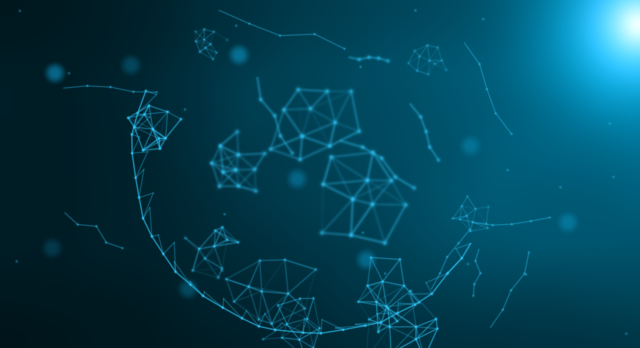
Write a WebGL 2 fragment shader that draws this background.

```glsl
#version 300 es
precision highp float;
uniform vec2 u_resolution;
out vec4 outColor;

// Lengths are fractions of the canvas height
const vec2 LIGHT = vec2(1.835, 0.93);
const vec3 TEAL = vec3(0.0, 1.0, 1.305);
const vec3 LINE_COLOR = vec3(0.18, 0.78, 0.98);
const vec3 BOKEH_COLOR = vec3(0.04, 0.58, 0.77);
const float HAZE_DARK = 0.115;
const float HAZE_BRIGHT = 0.335;
const vec2 RING_CENTER = vec2(0.904, 0.562);
const float RING_RADIUS = 0.522;
const float RING_START = -3.51;
const float RING_END = -0.54;
const int RING_NODES = 26;
const int MESH_NODES = 11;
const int STRAND_LINKS = 4;
const float BOKEH_RADIUS = 0.038;

// Mesh clusters: center, radius, brightness
const vec4 MESHES[12] = vec4[12](
  vec4(0.438, 0.646, 0.085, 1.00), vec4(0.90, 0.64, 0.14, 0.42),
  vec4(1.05, 0.425, 0.15, 0.46), vec4(0.685, 0.525, 0.10, 0.38),
  vec4(1.23, 0.83, 0.055, 0.22), vec4(0.61, 0.28, 0.09, 0.42),
  vec4(0.78, 0.16, 0.13, 0.42), vec4(1.10, 0.155, 0.11, 0.60),
  vec4(1.16, 0.055, 0.12, 0.80), vec4(1.355, 0.375, 0.06, 0.28),
  vec4(0.86, 0.06, 0.10, 0.50), vec4(0.60, 0.88, 0.05, 0.28));

// Loose strands: start, end
const vec4 STRANDS[12] = vec4[12](
  vec4(0.184, 0.747, 0.45, 0.735), vec4(1.335, 0.876, 1.47, 0.615),
  vec4(0.63, 0.97, 0.99, 0.86), vec4(0.187, 0.388, 0.352, 0.287),
  vec4(1.18, 0.70, 1.26, 0.54), vec4(1.36, 0.36, 1.58, 0.375),
  vec4(1.376, 0.283, 1.36, 0.15), vec4(1.41, 0.06, 1.52, 0.275),
  vec4(0.74, 0.775, 0.84, 0.56), vec4(0.98, 0.595, 1.19, 0.46),
  vec4(1.005, 0.835, 1.115, 0.825), vec4(1.24, 0.17, 1.35, 0.34));

// Soft discs: center, strength
const vec3 BOKEH[9] = vec3[9](
  vec3(0.158, 0.79, 0.60), vec3(0.376, 0.813, 0.30), vec3(0.687, 0.842, 0.60),
  vec3(0.854, 0.486, 0.45), vec3(0.541, 0.17, 0.34), vec3(1.053, 0.254, 0.50),
  vec3(1.352, 0.581, 0.42), vec3(1.632, 0.361, 0.48), vec3(0.15, 0.287, 0.24));

vec2 hash2(vec2 p) {
  return fract(sin(vec2(dot(p, vec2(127.1, 311.7)), dot(p, vec2(269.5, 183.3)))) * 4375.85);
}

float noise(vec2 p) {
  vec2 i = floor(p), f = fract(p);
  f = f * f * (3.0 - 2.0 * f);
  vec2 e = vec2(0.0, 1.0);
  return mix(mix(hash2(i).x, hash2(i + e.yx).x, f.x),
             mix(hash2(i + e).x, hash2(i + e.yy).x, f.x), f.y);
}

float spot(vec2 p, vec2 center, float width) {
  vec2 d = (p - center) / width;
  return exp(-dot(d, d));
}

float link(vec2 p, vec2 a, vec2 b, float width) {
  vec2 ab = b - a;
  return spot(p, a + ab * clamp(dot(p - a, ab) / dot(ab, ab), 0.0, 1.0), width);
}

// Lines toward the ring are sharp, those near its center are out of focus
float lineWidth(vec2 p) {
  float focus = smoothstep(0.2, 0.5, distance(p, RING_CENTER));
  return max(mix(0.0045, 0.0022, focus), 0.6 / u_resolution.y);
}

vec2 meshNode(vec4 mesh, int k, float seed) {
  float angle = 2.4 * float(k) + seed * 1.7;
  vec2 jitter = hash2(vec2(float(k), seed)) - 0.5;
  return mesh.xy + mesh.z * (sqrt((float(k) + 0.5) / float(MESH_NODES)) * vec2(cos(angle), sin(angle)) + 0.4 * jitter);
}

float meshLines(vec2 p, vec4 mesh, float seed) {
  if (distance(p, mesh.xy) > mesh.z * 1.3 + 0.02) return 0.0;
  float width = lineWidth(mesh.xy), sum = 0.0;
  for (int i = 0; i < MESH_NODES; i++) {
    vec2 a = meshNode(mesh, i, seed);
    sum += 0.8 * spot(p, a, width * 1.8);
    for (int j = i + 1; j < MESH_NODES; j++) {
      vec2 b = meshNode(mesh, j, seed);
      float fade = 1.0 - smoothstep(0.75, 1.0, distance(a, b) / mesh.z);
      if (fade > 0.0) sum += fade * mix(0.25, 1.0, hash2(vec2(i, j) + seed).x) * link(p, a, b, width);
    }
  }
  return sum * mesh.w;
}

vec2 strandNode(vec4 s, int k, float seed) {
  float t = float(k) / float(STRAND_LINKS);
  vec2 side = vec2(s.y - s.w, s.z - s.x);
  return mix(s.xy, s.zw, t) + side * (hash2(vec2(float(k), seed + 40.0)).x - 0.5) * 0.8 * t * (1.0 - t);
}

vec2 ringNode(int k, float depth) {
  vec2 h = hash2(vec2(float(k), 7.0 + depth));
  float angle = mix(RING_START, RING_END, (float(k) + 0.5 * h.x) / float(RING_NODES));
  float radius = RING_RADIUS + 0.012 * (h.y - 0.5) - depth * h.y;
  return RING_CENTER + radius * vec2(cos(angle), sin(angle));
}

float ringLines(vec2 p) {
  if (abs(distance(p, RING_CENTER) - RING_RADIUS) > 0.08) return 0.0;
  float width = lineWidth(RING_CENTER + RING_RADIUS), sum = 0.0;
  for (int k = 0; k < RING_NODES; k++) {
    vec2 a = ringNode(k, 0.0), b = ringNode(k + 1, 0.0), inner = ringNode(k, 0.05);
    sum += link(p, a, b, width) + 0.9 * spot(p, a, width * 1.7);
    sum += 0.35 * (link(p, a, inner, width) + link(p, inner, b, width));
  }
  return sum * 0.9;
}

void main() {
  vec2 p = gl_FragCoord.xy / u_resolution.y;

  // Teal haze, darker at the top and bottom, and corner light
  float d = distance(p, LIGHT);
  float haze = mix(HAZE_DARK, HAZE_BRIGHT, 1.0 - smoothstep(0.45, 1.8, d));
  haze *= 0.88 + 0.16 * noise(p * 3.0) + 0.08 * noise(p * 7.0);
  haze *= mix(0.78, 1.0, smoothstep(0.0, 0.35, p.y));
  haze *= mix(1.0, 0.85, smoothstep(0.75, 1.0, p.y));
  vec3 color = TEAL * (haze + 0.72 * exp(-pow(d / 0.235, 1.4)));
  color.r += 0.95 * exp(-pow(d / 0.10, 1.5));

  // Out-of-focus discs
  for (int i = 0; i < BOKEH.length(); i++) {
    float disc = 1.0 - smoothstep(0.2, 1.0, distance(p, BOKEH[i].xy) / BOKEH_RADIUS);
    color = mix(color, BOKEH_COLOR, disc * BOKEH[i].z);
  }

  // Connected nodes
  float net = ringLines(p);
  for (int i = 0; i < MESHES.length(); i++) net += meshLines(p, MESHES[i], float(i));
  for (int i = 0; i < STRANDS.length(); i++) {
    float width = lineWidth(STRANDS[i].xy);
    for (int k = 0; k < STRAND_LINKS; k++) {
      vec2 a = strandNode(STRANDS[i], k, float(i)), b = strandNode(STRANDS[i], k + 1, float(i));
      net += 0.38 * link(p, a, b, width) + 0.4 * spot(p, b, width * 1.6);
    }
  }

  // Sparse specks
  vec2 cell = floor(p * 7.0), h = hash2(cell + 3.0);
  net += step(0.75, hash2(cell).y) * 0.5 * spot(p, (cell + 0.2 + 0.6 * h) / 7.0, 0.0035);

  color = mix(color, LINE_COLOR, 1.0 - exp(-net));
  outColor = vec4(clamp(color, 0.0, 1.0), 1.0);
}
```
